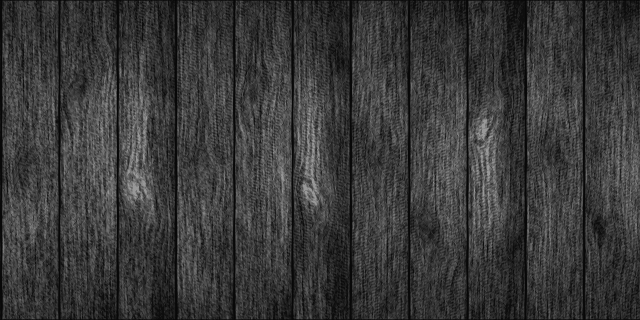
Write a WebGL 1 fragment shader that draws this texture.

```glsl
precision highp float;
uniform vec2 u_resolution;

const float PLANKS = 10.98;        // planks across the canvas
const float FIRST_GAP = 0.02;      // position of the first gap, in planks
const float FLIP_FROM = 6.0;       // planks from here on are upside down
const float PLANK_LENGTH = 5.49;   // plank length over plank width
const float GAP_HALF = 0.016;      // half gap width, in planks
const float RING_COUNT = 13.0;     // growth rings per plank width
const float BASE_TONE = 0.25;
const float GAP_TONE = 0.03;
const float RING_DEPTH = 0.032;
const float FIBRE_DEPTH = 0.19;
const float SAW_DEPTH = 0.22;
const float STREAK_DEPTH = 0.10;
const float CRACK_DEPTH = 0.09;
const float PORE_DEPTH = 0.04;

// Knot of each board: centre x, centre y, slant, tone change
const vec4 KNOT_PLAIN = vec4(0.50, 0.48, 0.1, -0.09);
const vec4 KNOT_SLANTED = vec4(0.34, 0.72, 0.5, -0.11);
const vec4 KNOT_PALE = vec4(0.36, 0.39, -0.45, 0.12);

vec2 hash2(vec2 p) {
  vec2 q = vec2(dot(p, vec2(127.1, 311.7)), dot(p, vec2(269.5, 183.3)));
  return fract(sin(q) * 43758.5);
}

// Value noise, centred on zero
float noise(vec2 p) {
  vec2 i = floor(p);
  vec2 f = p - i;
  f *= f * (3.0 - 2.0 * f);
  float low = mix(hash2(i).x, hash2(i + vec2(1.0, 0.0)).x, f.x);
  float high = mix(hash2(i + vec2(0.0, 1.0)).x, hash2(i + 1.0).x, f.x);
  return mix(low, high, f.y) - 0.5;
}

// Cellular noise: distance to the nearest scattered point
float cells(vec2 p) {
  vec2 cell = floor(p);
  vec2 f = p - cell;
  float nearest = 4.0;
  for (int j = -1; j <= 1; j++) {
    for (int i = -1; i <= 1; i++) {
      vec2 o = vec2(float(i), float(j));
      vec2 d = o + hash2(cell + o) - f;
      nearest = min(nearest, dot(d, d));
    }
  }
  return sqrt(nearest);
}

// Layered sines, roughly -1 to 1
float waves(vec2 p) {
  float sum = 0.0;
  float amp = 0.5;
  for (int i = 0; i < 4; i++) {
    sum += amp * sin(p.x + 1.7 * sin(p.y));
    p = mat2(1.6, 1.2, -1.2, 1.6) * p + 1.3;
    amp *= 0.55;
  }
  return sum;
}

float bump(float x, float width) {
  return exp(-x * x / (width * width));
}

void main() {
  vec2 uv = gl_FragCoord.xy / u_resolution;

  // Plank index, board kind and position within the plank
  float s = uv.x * PLANKS - FIRST_GAP;
  float id = floor(s);
  float kind = mod(id, 3.0);
  float u = s - id;
  float v = id < FLIP_FROM ? uv.y : 1.0 - uv.y;
  vec2 seed = vec2(kind * 17.0, kind * 9.0);
  vec2 fineSeed = vec2(id * 53.0, id * 31.0);
  vec2 vary = hash2(vec2(id, 4.0)) - 0.5;

  // Knot distance, with a ragged outline
  vec4 knot = kind < 0.5 ? KNOT_PLAIN : (kind < 1.5 ? KNOT_SLANTED : KNOT_PALE);
  vec2 d = vec2(u, v) - knot.xy - vary * vec2(0.06, 0.02);
  d.y *= PLANK_LENGTH;
  float ripple = waves(vec2(u * 5.0, v * 22.0) + seed);
  float e = length(vec2(d.x - knot.z * d.y, d.y * 0.6)) + 0.05 * ripple;
  float bend = exp(-e * e * 9.0);

  // Grain bows around the knot and closes in long arches
  float g = u - 0.6 * bend * d.x + 0.02 * waves(vec2(u * 2.0, v * 6.0) + seed);
  float tip = 0.82 - 0.33 * kind;
  float arch = length(vec2(g - 0.57, 0.32 * (v - tip)));
  float ring = sin(6.2832 * RING_COUNT * arch + 0.8 * ripple);
  float knotRing = sin(42.0 * e + 2.0 * ripple);
  ring = mix(ring, knotRing, smoothstep(0.35, 0.8, bend));

  // Fine texture: streaks, fibres, saw marks, sparse cracks and pores
  float streak = noise(vec2(g * 19.0, v * 3.0) + fineSeed);
  float fibre = noise(vec2(g * 46.0 + v * 4.0, v * 25.0 + u * 7.0) + fineSeed + 7.0);
  float saw = noise(vec2(u * 50.0 + v * 37.0, v * 215.0 + u * 13.0) + fineSeed + 19.0);
  float crack = smoothstep(0.25, 0.42, noise(vec2(g * 32.0, v * 5.0) + fineSeed + 41.0));
  float pore = 1.0 - smoothstep(0.1, 0.4, cells(vec2(g * 24.0, v * 38.0) + fineSeed));
  float patches = waves(vec2(u * 3.0, v * 9.0) + seed + vary);

  float tone = BASE_TONE + vary.x * 0.03 + 0.035 * patches;
  tone += RING_DEPTH * ring * (0.8 + 0.5 * patches);

  // Board shading: faded ends, and a pale worn band on the third kind
  float middle = smoothstep(0.0, 0.35, v) * (1.0 - smoothstep(0.65, 1.0, v));
  tone *= mix(0.77, 1.12, middle);
  if (kind > 1.5) {
    float worn = smoothstep(0.34, 0.42, v) * (1.0 - smoothstep(0.5, 0.88, v));
    tone += 0.13 * worn * bump(u - 0.34, 0.22) * (1.0 + 0.5 * ring);
    tone -= 0.07 * smoothstep(0.45, 0.8, u) * (1.0 - 0.4 * patches);
    tone -= 0.04 * bump(v - 0.26, 0.09);
  } else if (kind > 0.5) {
    tone += 0.07 * bump(v - 0.5, 0.2) * smoothstep(0.2, 0.9, u);
    tone -= 0.09 * bump(v - 0.02, 0.06) * smoothstep(0.2, 0.8, u);
  } else {
    tone += 0.05 * bump(v - 0.2, 0.18) * (1.0 - smoothstep(0.0, 0.6, u));
  }
  tone += knot.w * exp(-e * e * 20.0) * (0.75 + 0.45 * knotRing);

  float contrast = 0.4 + 2.0 * max(tone, 0.05);
  tone += contrast * (STREAK_DEPTH * streak + FIBRE_DEPTH * fibre + SAW_DEPTH * saw
    - CRACK_DEPTH * crack - PORE_DEPTH * pore);

  // Rounded plank sides with a chipped bright rim, then gaps and ends
  float side = min(u, 1.0 - u);
  float chipped = smoothstep(-0.2, 0.5, waves(vec2(id * 5.0 + u, v * 38.0)));
  tone *= mix(0.72, 1.0, smoothstep(0.02, 0.1, side));
  tone += 0.15 * chipped * bump(side - 0.042, 0.014) * (u < 0.5 ? 1.0 : 0.6);
  float soft = PLANKS / u_resolution.x;
  float gapEdge = GAP_HALF + 0.004 * sin(v * 31.0 + id * 2.0);
  float wood = smoothstep(gapEdge - 0.5 * soft, gapEdge + 0.5 * soft, side);
  wood *= smoothstep(0.0, 0.004, min(uv.y, 1.0 - uv.y));
  tone = mix(GAP_TONE, clamp(tone, 0.05, 0.6), wood);

  gl_FragColor = vec4(vec3(tone), 1.0);
}
```
